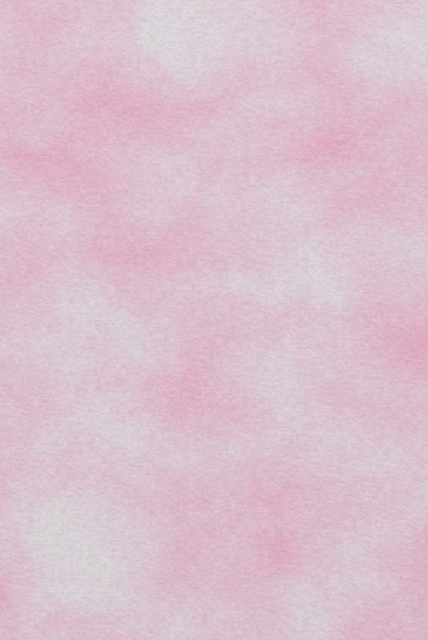
Write a Shadertoy shader that draws this texture.

```glsl
vec2 gradientAt(vec2 cell) {
    uvec2 q = uvec2(ivec2(cell)) * uvec2(1597334673u, 3812015801u);
    uint h = (q.x ^ q.y) * 1597334673u;
    h = (h ^ (h >> 15)) * 2246822519u;
    float angle = float((h ^ (h >> 13)) & 65535u) / 65536.0 * 6.28319;
    return vec2(cos(angle), sin(angle));
}

float gradientNoise(vec2 p) {
    vec2 i = floor(p), f = p - i;
    vec2 u = f * f * f * (f * (f * 6.0 - 15.0) + 10.0);
    vec2 e = vec2(1, 0);
    float bottom = mix(dot(gradientAt(i), f), dot(gradientAt(i + e), f - e), u.x);
    float top = mix(dot(gradientAt(i + e.yx), f - e.yx), dot(gradientAt(i + 1.0), f - 1.0), u.x);
    return mix(bottom, top, u.y);
}

float fbm(vec2 p) {
    float sum = 0.0, amplitude = 1.0;
    for (int octave = 0; octave < 6; octave++) {
        sum += amplitude * gradientNoise(p);
        p = mat2(0.96, -0.28, 0.28, 0.96) * p * 2.03 + 17.3;
        amplitude *= 0.55;
    }
    return sum;
}

// Short fibres lying almost level, bent by a slow drift
float fibres(vec2 p) {
    p.y += 0.12 * p.x + 0.010 * gradientNoise(p * 9.0) + 0.004 * gradientNoise(p * 38.0);
    float coarse = gradientNoise(p * vec2(45, 110));
    float medium = gradientNoise(p * vec2(95, 205) + 31.0);
    float fine = gradientNoise(p * vec2(210, 350) + 73.0);
    return 0.55 * coarse + medium + 1.15 * fine;
}

void mainImage(out vec4 fragColor, in vec2 fragCoord) {
    vec2 p = fragCoord / iResolution.y;

    // Blotchy dye clouds, slightly wider than tall
    vec2 warp = vec2(gradientNoise(p * 5.0 + 4.0), gradientNoise(p * 5.0 + 40.0));
    float cloud = fbm(p * vec2(3.6, 4.6) + 0.35 * warp + 8.0);
    float dye = clamp(0.56 + 0.76 * cloud, 0.0, 1.0);

    vec3 rosePink = vec3(0.870, 0.665, 0.750);
    vec3 palePaper = vec3(0.848, 0.822, 0.842);
    vec3 color = mix(rosePink, palePaper, dye);

    // Paper relief and a faint fall of light from the top
    color += 0.036 * fibres(p) * vec3(0.8, 1.1, 1.0);
    color += 0.016 * (p.y - 0.5);

    fragColor = vec4(color, 1.0);
}
```
